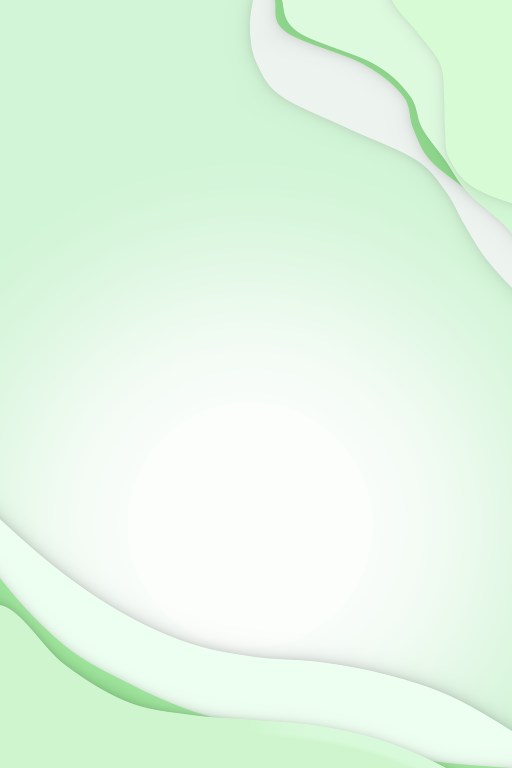
This background is drawn by a Shadertoy shader. Its source:

```glsl
// Soft green paper-cut background: a radial glow on a mint field, wavy sheets
// rising from the bottom and a ribbon in the upper right corner. Each sheet is
// a smooth spline edge with a signed distance, filled over a soft drop shadow.

// Design space: 512 x 768 units span the canvas, with y pointing down.
const vec2 DESIGN = vec2(512.0, 768.0);
const vec2 GLOW_CENTER = vec2(250.0, 525.0);
const float GLOW_INNER = 115.0;
const float GLOW_OUTER = 385.0;
const float DISC_RADIUS = 123.0;
const float RING_WIDTH = 9.0;
const float LOW_STEP = 64.0;   // knot spacing along x for the lower sheets
const float HIGH_STEP = 32.0;  // knot spacing along y for the upper sheets

const vec3 FIELD = vec3(0.825, 0.960, 0.842);
const vec3 HALO = vec3(0.972, 0.990, 0.975);
const vec3 DISC = vec3(0.984, 0.996, 0.982);
const vec3 BAND = vec3(0.930, 1.000, 0.942);
const vec3 LEAF = vec3(0.560, 0.840, 0.550);
const vec3 LEAF_LIGHT = vec3(0.620, 0.890, 0.610);
const vec3 PALE = vec3(0.808, 0.960, 0.806);
const vec3 CRESCENT = vec3(0.850, 0.980, 0.855);
const vec3 RIBBON = vec3(0.929, 0.953, 0.933);
const vec3 VEIL = vec3(0.868, 0.978, 0.872);
const vec3 VEIL_DEEP = vec3(0.825, 0.970, 0.830);
const vec3 PANEL = vec3(0.843, 0.990, 0.836);

// Edge heights at evenly spaced knots, starting one step before the canvas.
const float[12] BAND_EDGE = float[12](455., 519., 574., 616., 644., 657., 662., 674., 695., 731., 775., 820.);
const float[12] LEAF_EDGE = float[12](480., 578., 645., 683., 711., 728., 742., 754., 763., 768., 772., 776.);
const float[12] PALE_EDGE = float[12](640., 605., 664., 702., 715., 720., 726., 741., 769., 810., 850., 890.);
const float[12] RIBBON_EDGE = float[12](262., 253., 250., 257., 281., 347., 416., 446., 464., 484., 512., 548.);
const float[12] STRIPE_EDGE = float[12](275., 275., 286., 363., 403., 413., 430., 469., 505., 533., 562., 592.);
const float[12] VEIL_EDGE = float[12](283., 282., 298., 374., 410., 422., 445., 467., 503., 531., 560., 590.);
const float[12] PANEL_EDGE = float[12](392., 392., 417., 440., 444., 445., 450., 482., 580., 680., 780., 880.);

// Signed distance to a Catmull-Rom edge, positive on the far side.
float edgeDistance(float along, float across, float spacing, float[12] knots) {
    float s = along / spacing;
    int i = int(clamp(floor(s), 0.0, 8.0));
    float t = clamp(s - float(i), 0.0, 2.0);
    float a = knots[i], b = knots[i + 1], c = knots[i + 2], d = knots[i + 3];
    float linear = 0.5 * (c - a);
    float square = 0.5 * (2.0 * a - 5.0 * b + 4.0 * c - d);
    float cubic = 0.5 * (3.0 * (b - c) + d - a);
    float height = b + t * (linear + t * (square + t * cubic));
    float slope = (linear + t * (2.0 * square + t * 3.0 * cubic)) / spacing;
    return (across - height) / sqrt(1.0 + slope * slope);
}

// Lays a sheet over the colour below, with a shadow outside its edge.
vec3 layer(vec3 below, vec3 sheet, float dist, float shadow, float blur, float pixel) {
    below *= 1.0 - shadow * exp(-max(-dist, 0.0) / blur);
    return mix(below, sheet, smoothstep(-0.6 * pixel, 0.6 * pixel, dist));
}

vec3 background(vec2 p) {
    float r = length(p - GLOW_CENTER);
    vec3 color = mix(HALO, FIELD, smoothstep(GLOW_INNER, GLOW_OUTER, r));
    float ring = 1.0 - smoothstep(RING_WIDTH - 2.0, RING_WIDTH + 2.0, r - DISC_RADIUS);
    color = mix(color, DISC, 0.35 * ring);
    return mix(color, DISC, 1.0 - smoothstep(-2.0, 2.0, r - DISC_RADIUS));
}

void mainImage(out vec4 fragColor, in vec2 fragCoord) {
    vec2 uv = fragCoord / iResolution.xy;
    vec2 p = vec2(uv.x, 1.0 - uv.y) * DESIGN;
    float pixel = DESIGN.x / iResolution.x;
    vec3 color = background(p);

    // Lower sheets, from back to front
    float band = edgeDistance(p.x, p.y, LOW_STEP, BAND_EDGE);
    float leaf = edgeDistance(p.x, p.y, LOW_STEP, LEAF_EDGE);
    float pale = edgeDistance(p.x, p.y, LOW_STEP, PALE_EDGE);
    vec3 leafColor = mix(LEAF_LIGHT, LEAF, smoothstep(0.0, 24.0, leaf));
    float crescent = smoothstep(230.0, 320.0, p.x) * (1.0 - smoothstep(10.0, 18.0, pale));
    color = layer(color, BAND, band, 0.15, 6.0, pixel);
    color = layer(color, leafColor, leaf, 0.10, 4.0, pixel);
    color = layer(color, mix(PALE, CRESCENT, crescent), pale, 0.10, 4.0, pixel);

    // Upper sheets, from back to front
    float ribbon = edgeDistance(p.y, p.x, HIGH_STEP, RIBBON_EDGE);
    float stripe = edgeDistance(p.y, p.x, HIGH_STEP, STRIPE_EDGE);
    float veil = edgeDistance(p.y, p.x, HIGH_STEP, VEIL_EDGE);
    float panel = edgeDistance(p.y, p.x, HIGH_STEP, PANEL_EDGE);
    vec3 veilColor = mix(VEIL, VEIL_DEEP, smoothstep(150.0, 200.0, p.y));
    color = layer(color, RIBBON, ribbon, 0.09, 6.0, pixel);
    color = layer(color, LEAF, stripe, 0.09, 6.0, pixel);
    color = layer(color, veilColor, veil, 0.03, 3.0, pixel);
    color = layer(color, PANEL, panel, 0.08, 5.0, pixel);

    fragColor = vec4(color, 1.0);
}
```
